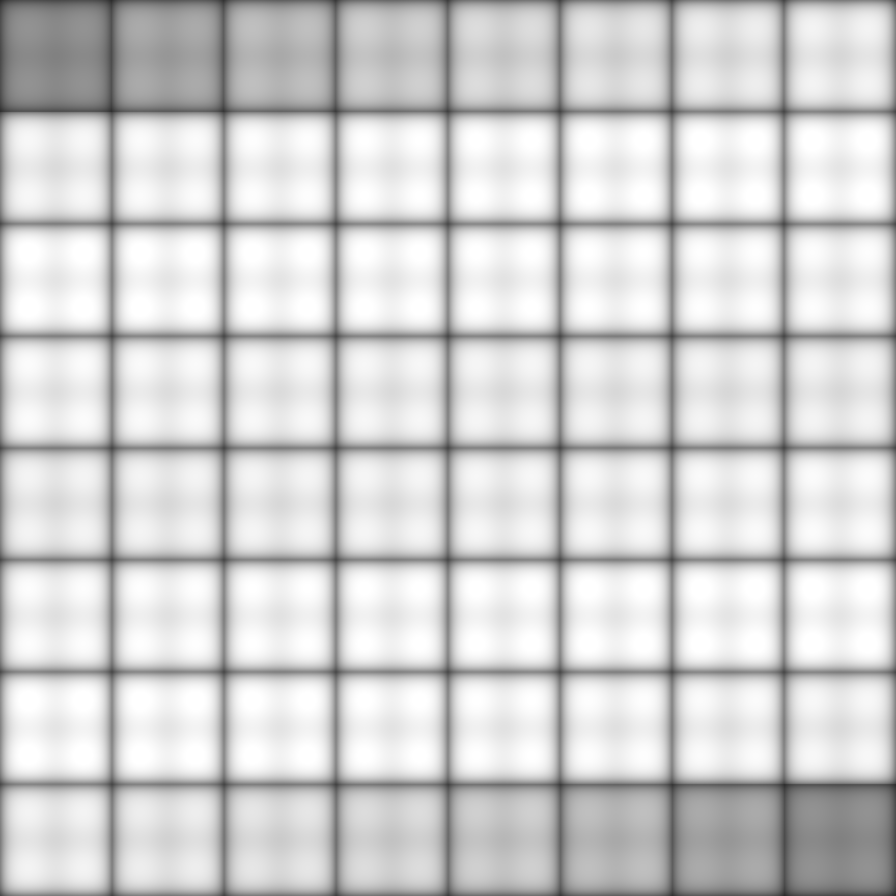
Write a three.js fragment shader that draws this pattern.

```glsl
// An 8 by 8 grid of soft grey tiles with blurred dark seams and dim centres.
// Each tile is one slice of a volume, in reading order from the upper left;
// its tone is the product of one falloff curve along width, height and depth.

varying vec2 vUv;

const float TILES = 8.0;          // tiles across and down
const float SEAM_TONE = 0.48;     // falloff value at the seam
const float SEAM_WIDTH = 0.06;    // decay length of the seam, in tiles
const float SEAM_ROUNDING = 0.007;
const float PEAK_TONE = 1.02;
const float DIP_DEPTH = 0.075;    // dimming at the middle
const float DIP_WIDTH = 0.16;
const float EDGE_BLUR = 0.008;    // half width of slice transitions, in tiles

// Dark at both ends, bright near the quarters, slightly dim in the middle.
float falloff(float t) {
  float toEnd = length(vec2(min(t, 1.0 - t), SEAM_ROUNDING));
  float rise = mix(PEAK_TONE, SEAM_TONE, exp(-toEnd / SEAM_WIDTH));
  float offset = (t - 0.5) / DIP_WIDTH;
  return rise - DIP_DEPTH * exp(-offset * offset);
}

// Tone of a whole tile, from its slice position in the volume.
float sliceTone(vec2 tile) {
  vec2 cell = clamp(tile, 0.0, TILES - 1.0);
  float index = (TILES - 1.0 - cell.y) * TILES + cell.x;
  return falloff((index + 0.5) / (TILES * TILES));
}

// Slice tone blended narrowly over the nearest tile borders.
float smoothSliceTone(vec2 grid) {
  vec2 border = floor(grid + 0.5);
  vec2 blend = smoothstep(-EDGE_BLUR, EDGE_BLUR, grid - border);
  float below = mix(sliceTone(border - 1.0),
                    sliceTone(border - vec2(0.0, 1.0)), blend.x);
  float above = mix(sliceTone(border - vec2(1.0, 0.0)),
                    sliceTone(border), blend.x);
  return mix(below, above, blend.y);
}

void main() {
  vec2 grid = vUv * TILES;
  vec2 local = fract(grid);
  float tone = falloff(local.x) * falloff(local.y) * smoothSliceTone(grid);
  gl_FragColor = vec4(vec3(clamp(tone, 0.0, 1.0)), 1.0);
}
```
